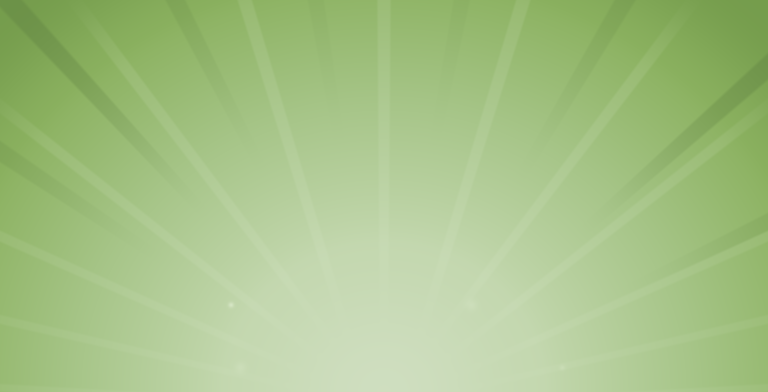
Give the GLSL for this background, as a WebGL 1 fragment shader.

```glsl
precision highp float;
// Pale sunburst rising from the bottom edge over a soft green gradient.
uniform vec2 u_resolution;

const vec3 PALE = vec3(0.81, 0.87, 0.75);
const vec3 MIST = vec3(0.762, 0.842, 0.68);
const vec3 SAGE = vec3(0.65, 0.77, 0.53);
const vec3 LEAF = vec3(0.545, 0.695, 0.375);
const vec3 MOSS = vec3(0.46, 0.615, 0.30);
const vec3 SHADE = vec3(0.36, 0.49, 0.25);
const vec3 LIGHT = vec3(0.87, 0.92, 0.82);
const vec3 SPARK = vec3(0.92, 0.96, 0.87);
const vec2 SUN = vec2(0.0, -0.04);

float ramp(float from, float to, float x) {
  return clamp((x - from) / (to - from), 0.0, 1.0);
}

// Radial gradient, from the glow outwards
vec3 glowColor(float d) {
  vec3 c = mix(PALE, MIST, smoothstep(0.0, 0.46, d));
  c = mix(c, SAGE, ramp(0.38, 0.74, d));
  c = mix(c, LEAF, ramp(0.74, 1.07, d));
  return mix(c, MOSS, smoothstep(1.02, 1.32, d));
}

// Soft-edged bar around a center line
float bar(float offset, float halfWidth, float soft) {
  return 1.0 - smoothstep(halfWidth - soft, halfWidth + soft, abs(offset));
}

// Angle from the vertical in degrees
float tilt(vec2 ray) {
  return degrees(atan(ray.x, ray.y));
}

// Light rays, mirrored about the vertical and closer together near the horizon
float lightRays(vec2 p) {
  float sum = 0.0;
  for (int i = 0; i < 7; i++) {
    float k = float(i);
    float alternate = 1.0 - 2.0 * mod(k, 2.0);
    // The first pair meets at a lower point than the others
    float inner = exp(-4.0 * (k - 1.0) * (k - 1.0));
    vec2 ray = vec2(abs(p.x), p.y) - SUN + vec2(0.0, 0.12 * inner);
    float center = 20.3 * k - 0.97 * k * k + alternate * min(k, 1.0) / max(k, 1.0);
    float delta = radians(tilt(ray) - center + 1.3 * inner);
    float radius = length(ray);
    // Lower rays are thinner and fainter
    float halfWidth = (0.009 + 0.008 * radius) * (1.0 - 0.07 * k);
    float strength = 1.0 - 0.4 * smoothstep(2.5, 5.5, k);
    sum += strength * bar(radius * delta, halfWidth, 0.004);
  }
  float reach = length(p - SUN);
  return sum * smoothstep(0.15, 0.5, reach) * (1.0 - smoothstep(1.05, 1.35, reach));
}

// Shadow rays of one side, strongest towards the upper corner
float shadowRays(float angle, float radius, float start, float spacing) {
  float sum = 0.0;
  for (int i = 0; i < 4; i++) {
    float j = float(i);
    float center = start + spacing * j - j * j;
    float strength = 0.1 + 0.25 * exp(-(j - 2.0) * (j - 2.0));
    sum += strength * bar(angle - center, 1.1, 0.22);
  }
  return sum * smoothstep(0.65, 1.3, radius);
}

// Small sparks in two rows on either side of the glow
float sparks(vec2 p) {
  float sum = 0.0;
  for (int i = 0; i < 4; i++) {
    float side = mod(float(i), 2.0);
    float row = floor(float(i) / 2.0);
    float x = mix(-0.39, 0.223, side) + row * mix(0.024, 0.232, side);
    float d = length(p - vec2(x, 0.222 - 0.16 * row));
    float size = mix(0.007, 0.014, abs(row - side));
    float strength = mix(0.5, 0.18, max(row, side));
    sum += strength * exp(-d * d / (size * size));
  }
  return sum;
}

void main() {
  vec2 p = (gl_FragCoord.xy - vec2(0.5 * u_resolution.x, 0.0)) / u_resolution.y;
  vec2 ray = p - SUN;
  float radius = length(ray);
  float angle = tilt(ray);

  vec3 color = glowColor(length(p * vec2(0.93, 1.0)));

  // Shadows first, then light on top
  float shadow = shadowRays(-angle, radius, 9.5, 18.6)
               + shadowRays(angle, radius, 10.8, 20.8);
  color = mix(color, SHADE, shadow);
  color = mix(color, LIGHT, 0.13 * lightRays(p));
  color = mix(color, SPARK, sparks(p));

  gl_FragColor = vec4(color, 1.0);
}
```
